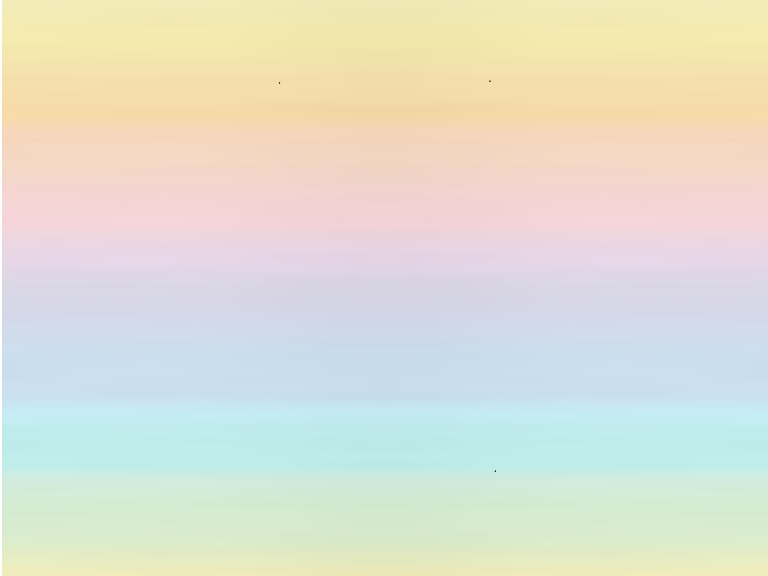
This background is drawn by a Shadertoy shader. Its source:

```glsl
// Soft pastel rainbow of horizontal bands with faint mirrored watercolour streaks.

// Band colours, top to bottom
const vec3 CREAM      = vec3(0.950, 0.922, 0.725);
const vec3 LEMON      = vec3(0.957, 0.918, 0.680);
const vec3 HONEY      = vec3(0.960, 0.882, 0.682);
const vec3 AMBER      = vec3(0.965, 0.855, 0.655);
const vec3 PEACH      = vec3(0.970, 0.843, 0.735);
const vec3 APRICOT    = vec3(0.958, 0.847, 0.775);
const vec3 BLUSH      = vec3(0.957, 0.835, 0.825);
const vec3 ROSE       = vec3(0.961, 0.835, 0.855);
const vec3 MAUVE      = vec3(0.922, 0.838, 0.885);
const vec3 LILAC      = vec3(0.905, 0.840, 0.910);
const vec3 LAVENDER   = vec3(0.855, 0.842, 0.897);
const vec3 PERIWINKLE = vec3(0.840, 0.842, 0.910);
const vec3 MIST       = vec3(0.820, 0.862, 0.925);
const vec3 SKY        = vec3(0.793, 0.872, 0.932);
const vec3 POWDER     = vec3(0.790, 0.878, 0.942);
const vec3 ICE        = vec3(0.780, 0.925, 0.962);
const vec3 AQUA       = vec3(0.748, 0.925, 0.925);
const vec3 TURQUOISE  = vec3(0.755, 0.930, 0.915);
const vec3 MINT       = vec3(0.818, 0.925, 0.875);
const vec3 SAGE       = vec3(0.832, 0.925, 0.830);
const vec3 LIME       = vec3(0.852, 0.925, 0.800);
const vec3 STRAW      = vec3(0.945, 0.925, 0.730);

const vec2  STREAK_SCALE = vec2(5.0, 60.0);
const float STREAK_GAIN  = 0.012;
const float CENTRE_SHADE = 0.014;
const float CENTRE_WIDTH = 0.16;
const float MARGIN_WIDTH = 0.0026;
const float SPECK_RADIUS = 0.0013;
const vec2  SPECKS[3] = vec2[3](vec2(0.364, 0.856), vec2(0.638, 0.859), vec2(0.645, 0.182));

vec2 hashGradient(vec2 cell) {
    vec2 h = vec2(dot(cell, vec2(127.1, 311.7)), dot(cell, vec2(269.5, 183.3)));
    return 2.0 * fract(sin(h) * 43758.5) - 1.0;
}

float gradientNoise(vec2 p) {
    vec2 i = floor(p), f = fract(p);
    vec2 u = f * f * f * (f * (f * 6.0 - 15.0) + 10.0);
    vec2 e = vec2(0.0, 1.0);
    float low  = mix(dot(hashGradient(i), f),
                     dot(hashGradient(i + e.yx), f - e.yx), u.x);
    float high = mix(dot(hashGradient(i + e.xy), f - e.xy),
                     dot(hashGradient(i + e.yy), f - e.yy), u.x);
    return mix(low, high, u.y);
}

// Linear blend towards the next band between two depths
vec3 band(vec3 current, vec3 next, float start, float end, float depth) {
    return mix(current, next, clamp((depth - start) / (end - start), 0.0, 1.0));
}

// Colour at a depth: 0 at the top, 1 at the bottom
vec3 rainbow(float d) {
    vec3 c = band(CREAM, LEMON, 0.000, 0.075, d);
    c = band(c, HONEY,      0.075, 0.130, d);
    c = band(c, AMBER,      0.130, 0.200, d);
    c = band(c, PEACH,      0.200, 0.228, d);
    c = band(c, APRICOT,    0.228, 0.286, d);
    c = band(c, BLUSH,      0.286, 0.340, d);
    c = band(c, ROSE,       0.340, 0.390, d);
    c = band(c, MAUVE,      0.390, 0.420, d);
    c = band(c, LILAC,      0.420, 0.455, d);
    c = band(c, LAVENDER,   0.455, 0.495, d);
    c = band(c, PERIWINKLE, 0.495, 0.540, d);
    c = band(c, MIST,       0.540, 0.573, d);
    c = band(c, SKY,        0.573, 0.625, d);
    c = band(c, POWDER,     0.625, 0.690, d);
    c = band(c, ICE,        0.690, 0.715, d);
    c = band(c, AQUA,       0.715, 0.750, d);
    c = band(c, TURQUOISE,  0.750, 0.812, d);
    c = band(c, MINT,       0.812, 0.828, d);
    c = band(c, SAGE,       0.828, 0.870, d);
    c = band(c, LIME,       0.870, 0.935, d);
    return band(c, STRAW,   0.935, 1.000, d);
}

void mainImage(out vec4 fragColor, in vec2 fragCoord) {
    vec2 uv = fragCoord / iResolution.xy;
    float aspect = iResolution.x / iResolution.y;
    float pixel = 1.0 / iResolution.y;
    float fromCentre = abs(uv.x - 0.5);

    // Bands, streaked symmetrically about the centre
    vec3 color = rainbow(1.0 - uv.y);
    color += STREAK_GAIN * gradientNoise(vec2(fromCentre, uv.y) * STREAK_SCALE);

    // Faint shade down the middle
    float shade = fromCentre / CENTRE_WIDTH;
    color -= CENTRE_SHADE * exp(-shade * shade);

    // Tiny dark specks
    for (int i = 0; i < 3; i++) {
        float dist = length((uv - SPECKS[i]) * vec2(aspect, 1.0));
        float cover = 1.0 - smoothstep(-0.5 * pixel, 0.5 * pixel, dist - SPECK_RADIUS);
        color = mix(color, vec3(0.15), cover);
    }

    // White margin on the left
    float margin = clamp((MARGIN_WIDTH - uv.x) * iResolution.x + 0.5, 0.0, 1.0);
    color = mix(color, vec3(1.0), margin);

    fragColor = vec4(color, 1.0);
}
```
